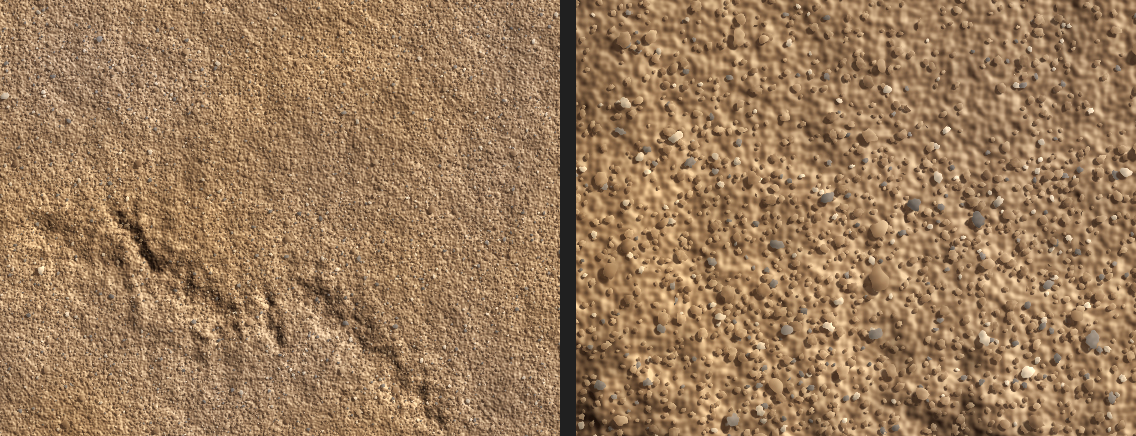
Left, the full canvas; right, a detail of the centre.
A WebGL 2 fragment shader for this texture:

```glsl
#version 300 es
precision highp float;
// Dry sandy ground under low sunlight from the upper right.
// Embossed gradient noise forms the sand, soft troughs form eroded ruts,
// and jittered cells scatter shaded grains and pebbles with cast shadows.

uniform vec2 u_resolution;
out vec4 fragColor;

const vec2 SUN = vec2(0.8, 0.6);
const vec3 SHADOW = vec3(0.27, 0.185, 0.125);
const vec3 SAND = vec3(0.61, 0.47, 0.335);
const vec3 LIT = vec3(0.85, 0.715, 0.555);

vec2 hash2(vec2 p) {
  vec3 q = fract(p.xyx * vec3(0.1031, 0.1030, 0.0973));
  q += dot(q, q.yzx + 33.33);
  return fract((q.xx + q.yz) * q.zy);
}

float cornerSlope(vec2 cell, vec2 offset) {
  float angle = 6.2832 * hash2(cell + 91.0).x;
  return dot(vec2(cos(angle), sin(angle)), offset);
}

float gradientNoise(vec2 p) {
  vec2 i = floor(p), f = fract(p), e = vec2(1.0, 0.0);
  vec2 u = f * f * f * (f * (f * 6.0 - 15.0) + 10.0);
  float low = mix(cornerSlope(i, f), cornerSlope(i + e, f - e), u.x);
  float high = mix(cornerSlope(i + e.yx, f - e.yx), cornerSlope(i + 1.0, f - 1.0), u.x);
  return 1.4 * mix(low, high, u.y);
}

// Sunlit minus shaded side of one noise octave
float emboss(vec2 p, float freq) {
  vec2 q = p * freq + freq;
  return gradientNoise(q) - gradientNoise(q + SUN * 0.45);
}

// Soft band around a segment: 1 on its axis, 0 far away
float band(vec2 p, vec2 a, vec2 b, float width) {
  vec2 ab = b - a;
  float t = clamp(dot(p - a, ab) / dot(ab, ab), 0.0, 1.0);
  float d = length(p - a - ab * t) / width;
  return exp(-d * d);
}

float ruts(vec2 p, float width) {
  float upper = max(band(p, vec2(0.28, 0.50), vec2(0.36, 0.38), width * 0.8),
                    band(p, vec2(0.36, 0.38), vec2(0.52, 0.27), width * 1.3));
  float lower = band(p, vec2(0.71, 0.33), vec2(0.99, 0.05), width);
  float side = band(p, vec2(0.12, 0.46), vec2(0.40, 0.33), width * 1.3);
  float notch = band(p, vec2(0.61, 0.31), vec2(0.66, 0.21), width * 0.8);
  return max(max(upper, lower * 0.8), max(side * 0.6, notch * 0.7));
}

float groundHeight(vec2 p) {
  vec2 warp = vec2(gradientNoise(p * 13.0), gradientNoise(p * 13.0 + 40.0)) * 0.032
            + vec2(gradientNoise(p * 37.0), gradientNoise(p * 37.0 + 70.0)) * 0.018;
  vec2 q = p + warp;
  float ridge = band(q, vec2(0.33, 0.29), vec2(0.66, 0.19), 0.04);
  float clods = ruts(p, 0.1) * (gradientNoise(p * 26.0) + 0.5 * gradientNoise(p * 50.0));
  return 0.4 * ridge - ruts(q, 0.03) + 0.5 * clods
       + 0.35 * gradientNoise(p * 7.0) + 0.22 * gradientNoise(p * 22.0);
}

vec3 sandColour(float tone) {
  vec3 dark = mix(SHADOW, SAND, clamp((tone - 0.27) / 0.34, -0.3, 1.0));
  return mix(dark, LIT, clamp((tone - 0.61) / 0.24, 0.0, 1.5));
}

// Mostly sandy stones, with some warm grey and a few pale ones
vec3 stoneColour(float kind, float tone) {
  vec3 sandy = sandColour(tone);
  vec3 grey = vec3(0.78, 0.71, 0.64) * tone;
  vec3 pale = vec3(1.25, 1.12, 0.95) * tone;
  return kind < 0.09 ? grey : kind > 0.93 ? pale : sandy;
}

// One layer of irregular stones over the given ground
vec3 scatterStones(vec3 ground, vec2 p, float freq, float density, float size, float pixel) {
  vec2 q = p * freq + freq * 3.7, cell = floor(q);
  float edge = pixel * freq * 0.6, shade = 0.0, cover = 0.0;
  float bumps = 0.2 * gradientNoise(q * 2.3) + 0.12 * gradientNoise(q * 4.9);
  vec3 stone = ground;
  for (int y = -1; y <= 1; y++)
  for (int x = -1; x <= 1; x++) {
    vec2 id = cell + vec2(x, y);
    vec2 pick = hash2(id + 17.0), form = hash2(id + 53.0);
    if (pick.x > density) continue;
    vec2 d = q - id - 0.15 - 0.7 * hash2(id);
    float radius = size * mix(0.5, 1.0, form.x * form.x), angle = 6.2832 * form.y;
    vec2 axis = vec2(cos(angle), sin(angle));
    mat2 turn = mat2(axis.x, -axis.y * 1.3, axis.y, axis.x * 1.3);
    float body = length(turn * d) + bumps * radius * 2.2 - radius;
    float shadowBody = length(turn * (d + SUN * radius * 0.95)) + bumps * radius - radius;
    float mask = 1.0 - smoothstep(-edge, edge, body);
    float tone = 0.59 + 0.19 * pick.y + 0.21 * dot(d, SUN) / radius + bumps * 0.5;
    shade = max(shade, 1.0 - smoothstep(-edge - radius * 0.2, edge, shadowBody));
    stone = mix(stone, stoneColour(hash2(id + 29.0).x, tone), mask);
    cover = max(cover, mask);
  }
  return mix(mix(ground, SHADOW, shade * 0.85), stone, cover);
}

void main() {
  vec2 p = gl_FragCoord.xy / u_resolution.y;
  float pixel = 1.0 / u_resolution.y;

  // Sand relief
  float slope = groundHeight(p) - groundHeight(p + SUN * 0.015);
  float patchiness = gradientNoise(p * 4.0) + 0.6 * gradientNoise(p * 11.0);
  float grit = emboss(p, 48.0) * 0.10 + emboss(p, 90.0) * 0.19 + emboss(p, 175.0) * 0.25;
  float relief = clamp(slope * 0.45, -0.30, 0.17);
  float tone = 0.66 + relief + grit + 0.06 * patchiness - 0.08 * ruts(p, 0.035);
  vec3 colour = sandColour(tone);

  // Grains from fine to coarse
  float amount = clamp(1.0 + 0.9 * patchiness, 0.4, 1.6);
  colour = scatterStones(colour, p, 145.0, 0.42 * amount, 0.46, pixel);
  colour = scatterStones(colour, p, 92.0, 0.36 * amount, 0.44, pixel);
  colour = scatterStones(colour, p, 58.0, 0.17 * amount, 0.38, pixel);
  colour = scatterStones(colour, p, 30.0, 0.06 * amount, 0.30, pixel);

  // Ruts also dim the grains, and warm drifts tint the sand
  colour *= 1.0 + 1.1 * min(relief, 0.0) + 0.3 * max(relief, 0.0);
  colour *= 1.0 + 0.05 * patchiness;
  colour *= 1.0 + vec3(0.03, 0.0, -0.08) * gradientNoise(p * 3.0 + 8.0);
  fragColor = vec4(clamp(colour, 0.0, 1.0), 1.0);
}
```
